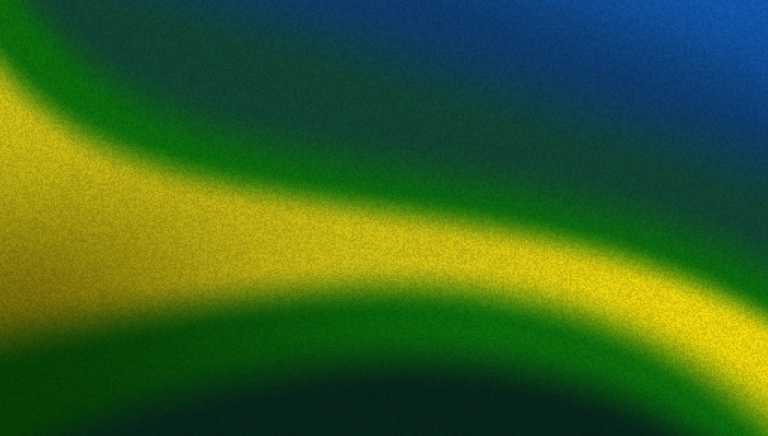
Write a Shadertoy shader that draws this background.

```glsl
const vec3 YELLOW = vec3(0.76, 0.71, 0.07);
const vec3 GOLD = vec3(0.88, 0.80, 0.04);
const vec3 OLIVE = vec3(0.43, 0.39, 0.03);
const vec3 GREEN = vec3(0.04, 0.41, 0.04);
const vec3 MOSS = vec3(0.02, 0.24, 0.02);
const vec3 TEAL = vec3(0.06, 0.26, 0.19);
const vec3 PINE = vec3(0.025, 0.14, 0.10);
const vec3 BLUE = vec3(0.05, 0.225, 0.41);
const vec3 AZURE = vec3(0.06, 0.33, 0.66);

float hash(vec2 cell) {
    vec3 p = fract(vec3(cell.xyx) * 0.1031);
    p += dot(p, p.yzx + 33.33);
    return fract((p.x + p.y) * p.z);
}

float valueNoise(vec2 p) {
    vec2 cell = floor(p);
    vec2 f = fract(p);
    f = f * f * (3.0 - 2.0 * f);
    float bottom = mix(hash(cell), hash(cell + vec2(1, 0)), f.x);
    float top = mix(hash(cell + vec2(0, 1)), hash(cell + vec2(1, 1)), f.x);
    return mix(bottom, top, f.y);
}

// Soft step centred on zero
float softEdge(float d, float halfWidth) {
    return smoothstep(-halfWidth, halfWidth, d);
}

// Heights of the two borders of the yellow ribbon
float upperBorder(float x) {
    return 0.602 + 0.248 * exp(-x / 0.13) - 0.17 * x - 0.165 * pow(x, 5.0);
}

float lowerBorder(float x) {
    return 0.228 + 0.31 * x - 0.50 * pow(x, 3.6);
}

vec3 ribbonColor(vec2 uv) {
    float shade = (1.0 - smoothstep(0.0, 0.5, uv.x)) * (1.0 - smoothstep(0.22, 0.75, uv.y));
    vec3 base = mix(YELLOW, GOLD, smoothstep(0.45, 0.95, uv.x));
    return mix(base, OLIVE, shade);
}

// Green rim, then teal, blue and a bright corner
vec3 skyColor(vec2 uv, float height) {
    float rim = 0.085 + 0.15 * exp(-uv.x / 0.18) + 0.03 * pow(uv.x, 4.0);
    vec3 color = mix(GREEN, TEAL, softEdge(height - rim, 0.085));
    color = mix(color, BLUE, softEdge(uv.y + 0.53 * uv.x - 1.145, 0.12));
    return mix(color, AZURE, softEdge(uv.y + 0.667 * uv.x - 1.487, 0.17));
}

// Green rim fading into the dark hollow below
vec3 hollowColor(vec2 uv, float depth) {
    float rim = 0.155 + 0.14 * exp(-uv.x / 0.2);
    vec3 green = mix(MOSS, GREEN, smoothstep(0.0, 0.7, uv.x));
    return mix(green, PINE, softEdge(depth - rim, 0.075));
}

void mainImage(out vec4 fragColor, in vec2 fragCoord) {
    vec2 uv = fragCoord / iResolution.xy;
    float above = uv.y - upperBorder(uv.x);
    float below = lowerBorder(uv.x) - uv.y;

    // Blend the layers, with wider fades where the borders are steep
    float upperFade = 0.052 + 0.025 * exp(-uv.x / 0.12);
    float lowerFade = 0.058 + 0.03 * exp(-uv.x / 0.25) + 0.05 * pow(uv.x, 6.0);
    vec3 color = ribbonColor(uv);
    color = mix(color, skyColor(uv, above), softEdge(above, upperFade));
    color = mix(color, hollowColor(uv, below), softEdge(below, lowerFade));

    // Fine film grain
    vec2 grainPoint = fragCoord / iResolution.y * 290.0;
    float grain = valueNoise(grainPoint) - 0.5;
    color *= 1.0 + 0.2 * grain;

    fragColor = vec4(clamp(color, 0.0, 1.0), 1.0);
}
```
